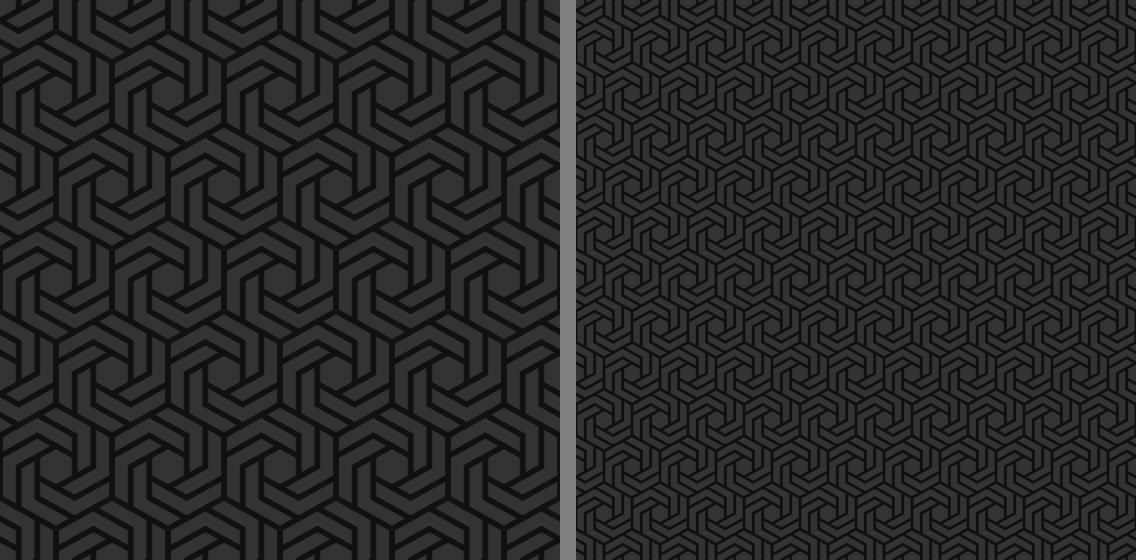
Left, the tile; right, the same tile 2 across and 2 down.
Give the GLSL for this pattern, as a three.js fragment shader.

```glsl
varying vec2 vUv;

const float SQRT3 = 1.7320508;
const float HALF_LINE = 0.026;

// Offset from the nearest centre of a hexagonal lattice with unit pitch
vec2 hexCell(vec2 p) {
  vec2 period = vec2(1.0, SQRT3);
  vec2 a = mod(p + 0.5 * period, period) - 0.5 * period;
  vec2 b = mod(p, period) - 0.5 * period;
  return dot(a, a) < dot(b, b) ? a : b;
}

// Signed distance to an upright bar, lengthened so that bends are mitred
float bar(vec2 p, vec2 centre) {
  vec2 d = abs(p - centre);
  return max(d.x - HALF_LINE, d.y - SQRT3 / 9.0 - HALF_LINE / SQRT3);
}

// Six interlocking bent strips around a small hexagon
float strokes(vec2 p) {
  mat2 sixthTurn = mat2(0.5, 0.5 * SQRT3, -0.5 * SQRT3, 0.5);
  float d = 1.0;
  for (int i = 0; i < 6; i++) {
    float border = 0.5 - p.x - HALF_LINE;
    float inner = bar(p, vec2(1.0 / 6.0, SQRT3 / 18.0));
    float outer = bar(p, vec2(1.0 / 3.0, SQRT3 / 9.0));
    d = min(d, min(border, min(inner, outer)));
    p = sixthTurn * p;
  }
  return d;
}

void main() {
  // Five cells across, six staggered rows up
  vec2 p = vUv * vec2(5.0, 3.0 * SQRT3);
  float soft = 0.6 * fwidth(p.x);
  float fill = smoothstep(-soft, soft, strokes(hexCell(p)));

  vec3 lineColor = vec3(0.067);
  vec3 stripColor = vec3(0.2);
  gl_FragColor = vec4(mix(lineColor, stripColor, fill), 1.0);
}
```
